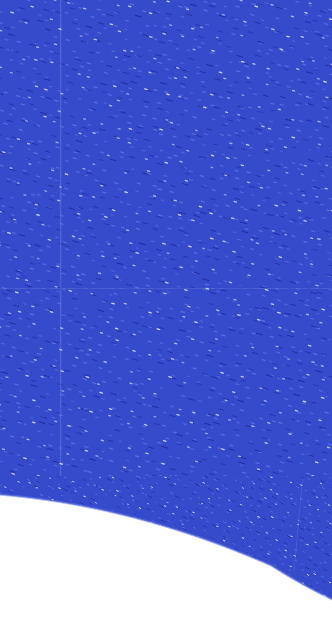
This texture is drawn by a Shadertoy shader. Its source:

```glsl
// Blue field of slanted rain-like dashes with fine seams, above a white curved base.
// All lengths are fractions of the canvas height.

const vec3 BASE_BLUE  = vec3(0.21, 0.29, 0.80);
const vec3 DARK_BLUE  = vec3(0.11, 0.15, 0.61);
const vec3 FAINT_BLUE = vec3(0.42, 0.51, 0.91);
const vec3 SEAM_BLUE  = vec3(0.44, 0.52, 0.89);
const vec3 RIM_BLUE   = vec3(0.55, 0.62, 0.93);
const vec3 PALE       = vec3(0.90, 0.93, 1.00);
const vec3 WHITE      = vec3(1.0);

const float SLANT       = 0.28;    // dash angle in the main field, radians
const float LOWER_SLANT = 0.50;    // dash angle in the lower band
const float LOWER_SCALE = 1.35;    // the lower band is finer by this factor
const float LOWER_TOP   = 0.256;   // height where the lower band begins
const float JITTER      = 0.75;    // how far dashes stray within their cells
const float SOFTNESS    = 0.0013;  // width of the blur around each dash

// Dash layers: cell size, half length, radius, share of filled cells
const vec4 FAINT_DASH = vec4(0.0200, 0.0021, 0.0008, 0.92);
const vec4 DARK_DASH  = vec4(0.0250, 0.0040, 0.0006, 0.88);
const vec4 PALE_DASH  = vec4(0.0300, 0.0015, 0.0009, 0.92);

const float CURVE_START = 0.226;
const float KINK_X      = 0.424;
const float SEAM_X      = 0.0947;
const float SEAM_Y      = 0.549;
const float SEAM_RADIUS = 0.0012;
const float SEAM_STITCH = 0.006;   // length of the brighter and dimmer seam pieces

vec2 hash22(vec2 p) {
    vec3 q = fract(p.xyx * vec3(0.1031, 0.1030, 0.0973));
    q += dot(q, q.yzx + 33.33);
    return fract((q.xx + q.yz) * q.zy);
}

float segmentDistance(vec2 p, vec2 a, vec2 b) {
    vec2 ab = b - a;
    return length(p - a - ab * clamp(dot(p - a, ab) / dot(ab, ab), 0.0, 1.0));
}

// Pixel coverage of a shape with signed distance d
float coverage(float d, float pixel) {
    return clamp(0.5 - d / pixel, 0.0, 1.0);
}

// Scattered soft dashes lying along the x axis of p
float dashes(vec2 p, vec4 dash, float seed, float pixel) {
    vec2 cell = floor(p / dash.x);
    float blur = max(SOFTNESS, 0.6 * pixel);
    float result = 0.0;
    for (int j = -1; j <= 1; j++) {
        for (int i = -1; i <= 1; i++) {
            vec2 id = cell + vec2(i, j);
            vec2 centre = (id + 0.5 + JITTER * (hash22(id + seed) - 0.5)) * dash.x;
            vec2 traits = hash22(id + seed + 57.0);
            vec2 reach = vec2(dash.y * mix(0.75, 1.2, traits.y), 0.0);
            float d = segmentDistance(p, centre - reach, centre + reach) - dash.z;
            float strength = step(traits.x, dash.w) * mix(0.55, 1.0, traits.y);
            result = max(result, (1.0 - smoothstep(-blur, blur, d)) * strength);
        }
    }
    return result;
}

// Height of the white base: a shallow arc, then a steeper tail
float baseHeight(float x) {
    float arcX = min(x, KINK_X);
    float tail = max(x - KINK_X, 0.0);
    return CURVE_START - arcX * (0.0842 + 0.419 * arcX) - tail * (0.64 - 0.9 * tail);
}

void mainImage(out vec4 fragColor, in vec2 fragCoord) {
    float pixel = 1.0 / iResolution.y;
    vec2 p = fragCoord * pixel;

    // Turn the plane so that dashes run down to the right
    bool lower = p.y < LOWER_TOP;
    float angle = lower ? LOWER_SLANT : SLANT;
    float scale = lower ? LOWER_SCALE : 1.0;
    float c = cos(angle), s = sin(angle);
    vec2 q = vec2(c * p.x - s * p.y, s * p.x + c * p.y) * scale + 3.0;
    float qPixel = pixel * scale;

    // Dash layers
    vec3 color = BASE_BLUE;
    color = mix(color, FAINT_BLUE, 0.75 * dashes(q, FAINT_DASH, 11.0, qPixel));
    color = mix(color, DARK_BLUE, dashes(q, DARK_DASH, 101.0, qPixel));

    // Fine seams, the level one unevenly stitched
    float stitch = mix(0.25, 0.65, hash22(vec2(floor(p.x / SEAM_STITCH), 7.0)).x);
    float vertical = coverage(abs(p.x - SEAM_X) - SEAM_RADIUS, pixel) * step(LOWER_TOP, p.y);
    float horizontal = coverage(abs(p.y - SEAM_Y) - 0.4 * SEAM_RADIUS, pixel);
    float slanted = coverage(segmentDistance(p, vec2(0.4726, 0.253), vec2(0.4595, 0.106))
                             - 0.4 * SEAM_RADIUS, pixel);
    color = mix(color, SEAM_BLUE, max(0.4 * vertical, max(stitch * horizontal, 0.4 * slanted)));

    color = mix(color, PALE, dashes(q, PALE_DASH, 211.0, qPixel));

    // White base with a pale blue rim
    float x = p.x;
    float slope = (baseHeight(x + 0.002) - baseHeight(x - 0.002)) / 0.004;
    float edge = (p.y - baseHeight(x)) / sqrt(1.0 + slope * slope);
    color = mix(color, RIM_BLUE, 0.7 * (1.0 - smoothstep(0.0, 0.004, edge)));
    color = mix(color, WHITE, coverage(edge, max(pixel, 0.0025)));

    fragColor = vec4(color, 1.0);
}
```
